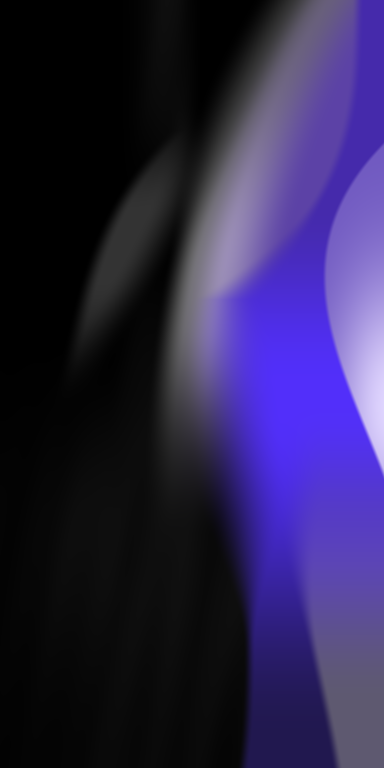
A WebGL 1 fragment shader for this background:

```glsl
precision highp float;
uniform vec2 u_resolution;

#define LILAC vec3(0.61, 0.56, 0.72)
#define VIOLET vec3(0.36, 0.26, 0.65)
#define INDIGO vec3(0.27, 0.165, 0.67)
#define ELECTRIC vec3(0.32, 0.185, 0.98)
#define MIDNIGHT vec3(0.13, 0.095, 0.31)
#define ASH vec3(0.37, 0.35, 0.44)
#define GLARE vec3(0.88, 0.84, 1.0)
#define STREAK_LEVEL 0.2
#define HAZE_LEVEL 0.05
#define GRAIN_SCALE vec2(13.0, 2.5)

// Soft step centred on an edge
float rise(float edge, float soft, float x) {
  return smoothstep(edge - soft, edge + soft, x);
}

// Bump that opens across a..b and closes across c..d
float window(float a, float b, float c, float d, float x) {
  return smoothstep(a, b, x) * (1.0 - smoothstep(c, d, x));
}

// Cubic through four evenly spaced positions between heights a and b
float track(float v, float a, float b, vec4 k) {
  float s = clamp((v - a) / (b - a), 0.0, 1.0) * 3.0;
  float p = s - 1.0, q = s - 2.0, r = s - 3.0;
  return dot(k, vec4(-p * q * r / 6.0, s * q * r / 2.0,
                     -s * p * r / 2.0, s * p * q / 6.0));
}

vec2 gradient(vec2 cell) {
  float a = 6.2832 * fract(sin(dot(cell, vec2(127.1, 311.7))) * 4375.5);
  return vec2(cos(a), sin(a));
}

float gradientNoise(vec2 p) {
  vec2 i = floor(p), f = fract(p);
  vec2 w = f * f * f * (f * (f * 6.0 - 15.0) + 10.0);
  vec2 e = vec2(1.0, 0.0);
  float low = mix(dot(gradient(i), f),
                  dot(gradient(i + e.xy), f - e.xy), w.x);
  float high = mix(dot(gradient(i + e.yx), f - e.yx),
                   dot(gradient(i + e.xx), f - e.xx), w.x);
  return mix(low, high, w.y);
}

// Black ground with faint haze and the grey streak
vec3 darkSide(float x, float v) {
  float grain = gradientNoise(vec2(x + 0.35 * v, v) * GRAIN_SCALE);
  float haze = smoothstep(0.42, 0.72, v) * (1.0 - 0.4 * smoothstep(0.75, 1.0, v));
  haze *= 0.35 + 0.65 * smoothstep(0.0, 0.3, x);
  haze += 0.8 * window(0.28, 0.42, 0.44, 0.52, x) * window(0.3, 0.5, 0.55, 0.75, v);
  haze += window(0.3, 0.46, 0.46, 0.53, x) * (1.0 - smoothstep(0.12, 0.3, v));
  float shade = HAZE_LEVEL * haze * (1.0 + 0.7 * grain);

  float left = track(v, 0.17, 0.52, vec4(0.465, 0.295, 0.214, 0.156));
  float right = track(v, 0.17, 0.52, vec4(0.495, 0.437, 0.307, 0.19));
  float streak = rise(left, 0.025, x) * (1.0 - rise(right, 0.065, x));
  streak *= window(0.13, 0.28, 0.36, 0.54, v);
  return vec3(shade + STREAK_LEVEL * streak);
}

// Pale fold that turns violet away from its left edge
vec3 paleFold(vec3 col, float x, float v) {
  float edge = track(v, 0.0, 0.625, vec4(0.742, 0.545, 0.447, 0.411));
  float soft = mix(0.085, 0.04, smoothstep(0.1, 0.35, v));
  float d = x - edge;
  float peak = (v - 0.34) / 0.17;
  vec3 tone = LILAC * (0.66 + 0.34 * exp(-peak * peak));
  tone = mix(vec3(dot(tone, vec3(0.33))), tone, smoothstep(0.0, 0.12, d));
  tone *= 0.72 + 0.28 * smoothstep(0.02, 0.12, d);
  tone = mix(tone, VIOLET, smoothstep(0.1, 0.27, d));
  float cover = rise(edge, soft, x) * (1.0 - smoothstep(0.42, 0.7, v));
  return mix(col, tone, cover);
}

// Blue sheet: crisp at the top, diffuse in the middle
vec3 blueSheet(vec3 col, float x, float v) {
  float upper = track(v, 0.0, 0.39, vec4(0.932, 0.917, 0.828, 0.59));
  float lower = track(v, 0.39, 1.0, vec4(0.59, 0.62, 0.648, 0.633));
  float edge = v < 0.39 ? upper : lower;
  float soft = 0.016 + 0.105 * window(0.25, 0.47, 0.62, 0.84, v);
  vec3 tone = mix(INDIGO, ELECTRIC, smoothstep(0.26, 0.5, v));
  tone = mix(tone, MIDNIGHT, smoothstep(0.54, 0.96, v));
  return mix(col, tone, rise(edge, soft, x));
}

// Dusky panel at the lower right
vec3 duskPanel(vec3 col, float x, float v) {
  float edge = track(v, 0.625, 1.0, vec4(0.79, 0.786, 0.83, 0.88));
  float soft = mix(0.06, 0.014, smoothstep(0.62, 0.85, v));
  vec3 tone = mix(VIOLET + vec3(0.0, 0.0, 0.1), ASH, smoothstep(0.68, 0.92, v));
  return mix(col, tone, rise(edge, soft, x) * smoothstep(0.52, 0.75, v));
}

// Bright lens leaning in from the right border
vec3 brightLens(vec3 col, float x, float v) {
  float edge = track(v, 0.182, 0.632, vec4(1.01, 0.849, 0.893, 1.01));
  vec2 d = (vec2(x, v) - vec2(1.02, 0.53)) / vec2(0.15, 0.17);
  vec3 tone = mix(VIOLET + vec3(0.07, 0.08, 0.1), GLARE, exp(-dot(d, d)));
  return mix(col, tone, rise(edge, 0.007, x));
}

void main() {
  vec2 uv = gl_FragCoord.xy / u_resolution;
  float x = uv.x, v = 1.0 - uv.y;
  vec3 col = darkSide(x, v);
  col = paleFold(col, x, v);
  col = blueSheet(col, x, v);
  col = duskPanel(col, x, v);
  col = brightLens(col, x, v);
  gl_FragColor = vec4(col, 1.0);
}
```
